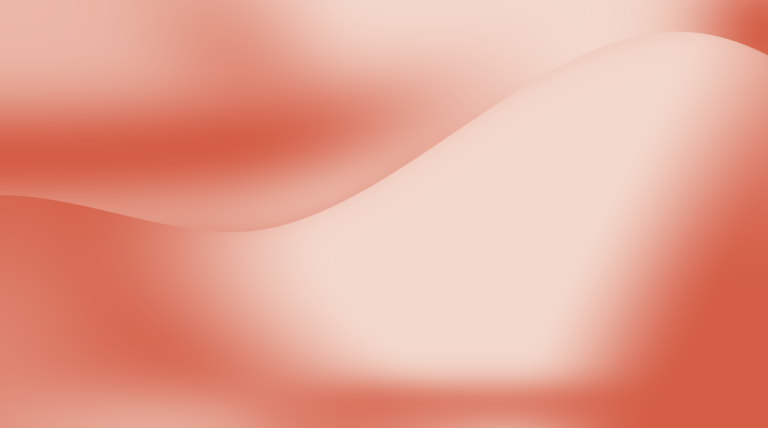
Reproduce this background procedurally as a WebGL 2 fragment shader.

```glsl
#version 300 es
precision highp float;

uniform vec2 u_resolution;
out vec4 fragColor;

// Palette
const vec3 PALE = vec3(0.953, 0.847, 0.800);
const vec3 DEEP = vec3(0.832, 0.368, 0.275);

// Wave: x and y of the trough and the crest, in canvas heights
const vec2 TROUGH = vec2(0.547, 0.458);
const vec2 CREST = vec2(1.581, 0.926);
const float LEFT_HEIGHT = 0.544;
const float CREST_BEND = 1.22;

// Upper sheet
const float BAND_BASE = 0.632;
const float BAND_BEND = 0.11;
const vec2 BAND_WIDTH = vec2(0.125, 0.135); // below, above
const float HAZE = 0.27;
const float SHADOW = 0.32;
const float SHADOW_WIDTH = 0.045;

// Lower sheet
const float LEFT_SOFTNESS = 0.32;
const float RIGHT_SOFTNESS = 0.20;
const float FLOOR_HEIGHT = 0.058;
const vec2 FLOOR_WIDTH = vec2(0.075, 0.060); // below, above
const float FLOOR_STRENGTH = 0.70;
const float RIM = 0.10;

// Elliptic gaussian spot, turned by an angle
float glow(vec2 p, vec2 center, vec2 radius, float angle) {
    float c = cos(angle), s = sin(angle);
    vec2 d = p - center;
    vec2 q = vec2(c * d.x + s * d.y, c * d.y - s * d.x) / radius;
    return exp(-dot(q, q));
}

// Gaussian ridge with separate widths below and above its centre
float ridge(float d, vec2 width) {
    float q = d / (d < 0.0 ? width.x : width.y);
    return exp(-q * q);
}

// Falls smoothly from one to zero
float fade(float from, float to, float x) {
    return 1.0 - smoothstep(from, to, x);
}

// Overlays one tone on another without exceeding one
float screen(float a, float b) {
    return 1.0 - (1.0 - a) * (1.0 - b);
}

float waveHeight(float x) {
    float y = mix(LEFT_HEIGHT, TROUGH.y, smoothstep(0.0, TROUGH.x, x));
    y = mix(y, CREST.y, smoothstep(TROUGH.x, CREST.x, x));
    float past = max(x - CREST.x, 0.0);
    return y - CREST_BEND * past * past;
}

float upperTone(vec2 p, float above) {
    float bandCenter = BAND_BASE + BAND_BEND * p.x * p.x;
    float band = ridge(p.y - bandCenter, BAND_WIDTH) * fade(0.5, 1.35, p.x);
    float tone = screen(band, HAZE * fade(0.45, 0.85, p.x));
    tone = screen(tone, 0.40 * glow(p, vec2(0.56, 0.87), vec2(0.24, 0.15), -0.6));
    tone = screen(tone, glow(p, vec2(1.80, 0.92), vec2(0.18), 0.0));
    // Shade where the sheet meets the wave
    float reach = smoothstep(0.1, 0.5, p.x) * fade(0.8, 1.4, p.x);
    return screen(tone, SHADOW * reach * exp(-max(above, 0.0) / SHADOW_WIDTH));
}

float lowerTone(vec2 p, float above) {
    // Left mass, widening toward the bottom
    float drop = max(0.45 - p.y, 0.0);
    float leftEdge = 0.46 + 2.5 * drop * drop;
    float tone = fade(-LEFT_SOFTNESS, LEFT_SOFTNESS, p.x - leftEdge);
    tone *= 1.0 - 0.60 * glow(p, vec2(0.37, -0.01), vec2(0.45, 0.12), 0.0);
    tone *= 1.0 - 0.30 * glow(p, vec2(-0.05, 0.20), vec2(0.30), 0.0);

    // Slanted right mass, weaker near the crest
    float rightEdge = 1.335 + 0.5 * p.y;
    float right = smoothstep(-RIGHT_SOFTNESS, RIGHT_SOFTNESS, p.x - rightEdge);
    tone = screen(tone, right * mix(1.0, 0.60, smoothstep(0.3, 0.9, p.y)));

    // Floor band and the thin rim under the wave
    float ground = ridge(p.y - FLOOR_HEIGHT, FLOOR_WIDTH) * smoothstep(0.5, 0.9, p.x);
    tone = screen(tone, FLOOR_STRENGTH * ground);
    return screen(tone, RIM * exp(min(above, 0.0) / 0.03));
}

void main() {
    vec2 p = gl_FragCoord.xy / u_resolution.y;
    float above = p.y - waveHeight(p.x);
    float edge = 0.75 * fwidth(above);
    float tone = mix(lowerTone(p, above), upperTone(p, above),
                     smoothstep(-edge, edge, above));
    fragColor = vec4(mix(PALE, DEEP, tone), 1.0);
}
```
